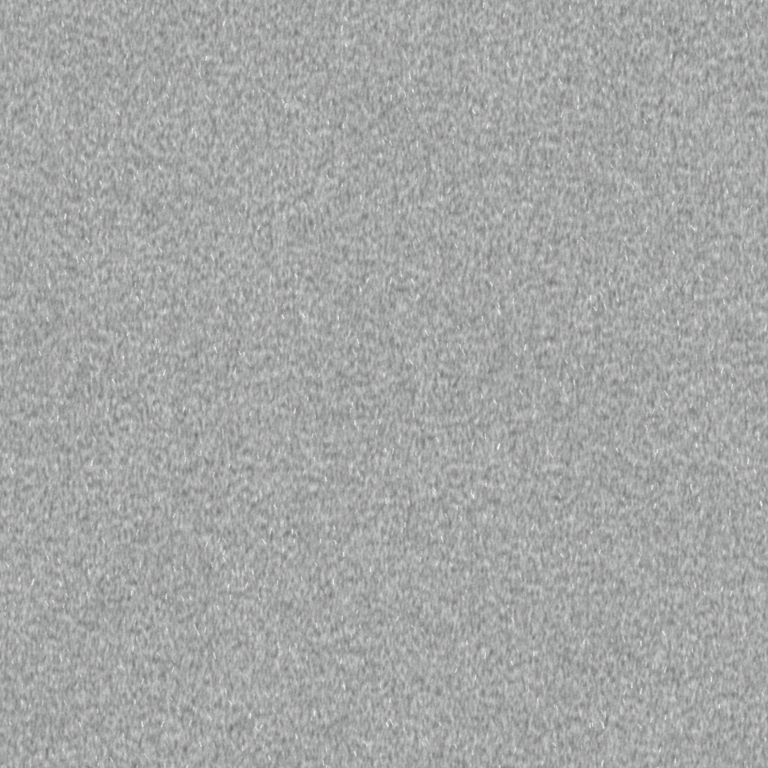
Write a WebGL 2 fragment shader that draws this texture.

```glsl
#version 300 es
precision highp float;
// Fine grey felted cloth: layers of stretched gradient noise form short, nearly
// upright fibres over soft mottling and a faint weave, and scattered capsules
// add small pale glints.

uniform vec2 u_resolution;
out vec4 fragColor;

const float BASE_TONE = 0.648;
const vec3 COOL_TINT = vec3(-0.002, 0.0, 0.003);

// Integer hash: two random values in 0..1 per cell and seed
vec2 hash2(vec2 cell, uint seed) {
    uvec2 q = uvec2(ivec2(cell)) * uvec2(1597u, 3643u) + seed * uvec2(7919u, 6271u);
    for (int i = 0; i < 3; i++) {
        q = q * 1664525u + 1013904u;
        q.x += q.y * 1664525u;
        q.y += q.x * 1664525u;
        q ^= q >> 16u;
    }
    return vec2(q & 65535u) / 65535.0;
}

mat2 rotation(float angle) {
    float c = cos(angle), s = sin(angle);
    return mat2(c, s, -s, c);
}

float cornerSlope(vec2 cell, vec2 offset, uint seed) {
    float angle = 6.28319 * hash2(cell, seed).x;
    return dot(vec2(cos(angle), sin(angle)), offset);
}

// Gradient noise, roughly -0.7..0.7
float gradientNoise(vec2 p, uint seed) {
    vec2 cell = floor(p), f = fract(p);
    vec2 w = f * f * f * (f * (f * 6.0 - 15.0) + 10.0);
    vec2 r = vec2(1.0, 0.0);
    float low = mix(cornerSlope(cell, f, seed),
                    cornerSlope(cell + r.xy, f - r.xy, seed), w.x);
    float high = mix(cornerSlope(cell + r.yx, f - r.yx, seed),
                     cornerSlope(cell + r.xx, f - r.xx, seed), w.x);
    return mix(low, high, w.y);
}

// Noise stretched along a tilted axis
float fibres(vec2 p, vec2 density, float tilt, uint seed) {
    return gradientNoise(rotation(tilt) * p * density, seed);
}

float capsuleDistance(vec2 p, vec2 axis, float halfLength) {
    float along = clamp(dot(p, axis), -halfLength, halfLength);
    return length(p - axis * along);
}

// Brightness of randomly placed short strokes, one candidate per cell
float glints(vec2 p, float density, float share, float pixel, uint seed) {
    vec2 home = floor(p * density);
    float light = 0.0;
    for (int y = -1; y <= 1; y++) {
        for (int x = -1; x <= 1; x++) {
            vec2 cell = home + vec2(x, y);
            vec2 place = hash2(cell, seed);
            vec2 shape = hash2(cell, seed + 1u);
            vec2 chance = hash2(cell, seed + 2u);
            float tilt = (shape.x - 0.5) * 1.1 - 0.1;
            float halfLength = mix(0.0012, 0.0034, shape.y);
            float d = capsuleDistance(p - (cell + place) / density,
                                      vec2(sin(tilt), cos(tilt)), halfLength);
            float cover = 1.0 - smoothstep(0.0, 0.0013 + 0.5 * pixel, d);
            float power = mix(0.25, 1.0, chance.y * chance.y);
            light = max(light, cover * power * step(chance.x, share));
        }
    }
    return light;
}

void main() {
    vec2 p = gl_FragCoord.xy / u_resolution.y;
    float pixel = 1.0 / u_resolution.y;
    float tone = BASE_TONE;

    // Soft, wide changes of tone and mottling
    tone += 0.020 * gradientNoise(p * 7.0, 1u);
    tone += 0.050 * gradientNoise(rotation(0.5) * p * 43.0, 2u);
    tone += 0.110 * gradientNoise(rotation(0.3) * p * vec2(123.0, 101.0), 3u);

    // Short fibres leaning both ways
    tone += 0.115 * fibres(p, vec2(257.0, 109.0), 0.19, 4u);
    tone += 0.115 * fibres(p, vec2(241.0, 97.0), -0.16, 5u);
    tone += 0.060 * fibres(p, vec2(331.0, 287.0), 0.62, 6u);

    // Faint upright threads and cross threads
    tone += 0.036 * fibres(p, vec2(203.0, 11.0), 0.008, 7u);
    tone += 0.022 * fibres(p, vec2(13.0, 187.0), -0.006, 8u);

    // Pale glints
    tone += 0.20 * glints(p, 83.0, 0.38, pixel, 20u);

    fragColor = vec4(clamp(vec3(tone) + COOL_TINT, 0.0, 1.0), 1.0);
}
```
